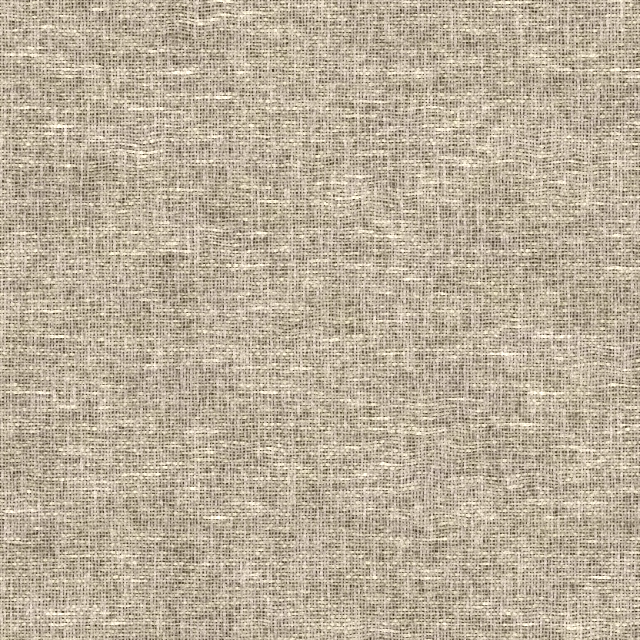
A WebGL 2 fragment shader for this texture:

```glsl
#version 300 es
precision highp float;

uniform vec2 u_resolution;
out vec4 fragColor;

const vec2 THREADS = vec2(192.0, 180.0);  // warp and weft count across the canvas
const float WARP_TONE = 0.745;
const float WEFT_TONE = 0.805;
const float GAP_TONE = 0.27;
const float GAP_VARIATION = 0.22;
const float WARP_HALF = 0.30;             // half widths, in thread pitches
const float WEFT_HALF = 0.31;
const float WIDTH_VARIATION = 0.09;
const float WANDER = 0.11;
const float TONE_VARIATION = 0.065;
const float CROWN_SHADE = 0.04;
const float SLUB_SPACING = 17.0;
const float SLUB_CHANCE = 0.17;
const float SLUB_TONE = 0.09;
const float GRAIN_CELLS = 270.0;
const float GRAIN_STRENGTH = 0.24;
const float CLOUD_STRENGTH = 0.016;
const vec3 FLAX_TINT = vec3(0.0, -0.05, -0.13);
const vec3 HUE_SHIFT = vec3(0.003, -0.001, 0.014);

float hash(vec2 p) {
    vec3 q = fract(p.xyx * vec3(0.1031, 0.1030, 0.0973));
    q += dot(q, q.yzx + 33.33);
    return fract((q.x + q.y) * q.z);
}

// Layered sines along one thread, with phases drawn from its index
float strand(float id, float t, float seed) {
    float sum = 0.0;
    float freq = 0.09;
    for (int i = 0; i < 5; i++) {
        float phase = hash(vec2(id, seed + float(i) * 7.0));
        sum += sin(t * freq * (0.8 + 0.4 * phase) + 6.2832 * phase);
        freq *= 2.1;
    }
    return sum * 0.45;
}

// Broad layered sines for uneven cloth
float cloud(vec2 p) {
    float sum = 0.0;
    for (int i = 0; i < 4; i++) {
        p = mat2(0.8, 0.6, -0.6, 0.8) * p * 1.6 + 1.7;
        sum += sin(p.x + 1.3 * sin(p.y)) * cos(p.y * 0.9);
    }
    return sum * 0.5;
}

// Distance to the nearest scattered point
float cellular(vec2 p) {
    vec2 cell = floor(p);
    float nearest = 2.0;
    for (int y = -1; y <= 1; y++) {
        for (int x = -1; x <= 1; x++) {
            vec2 c = cell + vec2(x, y);
            vec2 point = c + vec2(hash(c + 11.0), hash(c + 57.0));
            nearest = min(nearest, distance(p, point));
        }
    }
    return nearest;
}

// Soft coverage of a thread of the given half width
float cover(float offset, float halfWidth, float soft) {
    return 1.0 - smoothstep(halfWidth - 0.5 * soft, halfWidth + 0.5 * soft, abs(offset));
}

// Short bright stretches scattered along a weft thread
float slub(float row, float along, float chance) {
    float t = along / SLUB_SPACING + hash(vec2(row, 71.0));
    vec2 cell = vec2(floor(t), row);
    float reach = mix(0.15, 0.48, hash(cell + 23.0));
    float body = 1.0 - smoothstep(reach - 0.15, reach, abs(fract(t) - 0.5));
    return body * step(hash(cell + 5.0), chance);
}

void main() {
    vec2 uv = gl_FragCoord.xy / u_resolution;
    vec2 soft = max(vec2(0.40), THREADS / u_resolution);
    float cloth = cloud(uv * vec2(3.0, 5.0));

    // Nearly straight weave that ripples in a few loose patches
    vec2 p = uv * THREADS;
    float loose = smoothstep(0.2, 1.0, cloud(uv * vec2(3.5, 7.0) + 8.0));
    p.x += 0.15 * sin(uv.y * 19.0 + 2.0 * sin(uv.x * 9.0));
    p.y += 0.15 * sin(uv.x * 17.0 + 2.0 * sin(uv.y * 13.0));
    p.y += 0.4 * loose * sin(uv.x * 71.0 + 2.0 * sin(uv.y * 31.0));
    vec2 id = floor(p);
    vec2 offset = p - id - 0.5;

    // Warp runs upward, weft runs across
    float warpVary = strand(id.x, p.y, 3.0);
    float weftVary = strand(id.y, p.x, 41.0);
    offset.x += WANDER * strand(id.x, p.y, 83.0);
    offset.y += WANDER * strand(id.y, p.x, 127.0);
    float thick = slub(id.y, p.x, SLUB_CHANCE * (1.0 + 0.6 * cloth + loose));
    float warpCover = cover(offset.x, WARP_HALF + WIDTH_VARIATION * warpVary, soft.x);
    float weftCover = cover(offset.y, WEFT_HALF + WIDTH_VARIATION * weftVary + 0.03 * thick, soft.y);

    // Each thread has its own tone and is lighter where it rises
    float parity = mod(id.x + id.y, 2.0);
    float crown = (2.0 * parity - 1.0) * cos(3.1416 * offset.x) * cos(3.1416 * offset.y);
    float warpOwn = 2.0 * hash(vec2(id.x, 9.0)) - 1.0;
    float weftOwn = 2.0 * hash(vec2(id.y, 19.0)) - 1.0;
    float warpTone = WARP_TONE + TONE_VARIATION * (warpVary + 0.7 * warpOwn) - CROWN_SHADE * crown;
    float weftTone = WEFT_TONE + TONE_VARIATION * (weftVary + 0.9 * weftOwn) + CROWN_SHADE * crown;
    weftTone += SLUB_TONE * thick;

    // Plain weave over gaps of uneven depth, with slubs riding on top
    float gapTone = GAP_TONE + GAP_VARIATION * hash(floor(p + 0.5) + 301.0);
    float warpOnTop = mix(mix(gapTone, weftTone, weftCover), warpTone, warpCover);
    float weftOnTop = mix(mix(gapTone, warpTone, warpCover), weftTone, weftCover);
    float tone = mix(warpOnTop, weftOnTop, max(parity, thick));

    // Fibre grain, banding and faint colour drift
    tone += GRAIN_STRENGTH * (0.45 - cellular(uv * GRAIN_CELLS));
    tone += CLOUD_STRENGTH * (cloth + cloud(uv * vec2(5.0, 42.0) + 2.0));
    float hue = 0.7 * cloud(uv * vec2(9.0, 15.0) + 4.0) + 0.5 * (warpVary - weftVary);
    fragColor = vec4(clamp(tone + FLAX_TINT + HUE_SHIFT * hue, 0.0, 1.0), 1.0);
}
```
